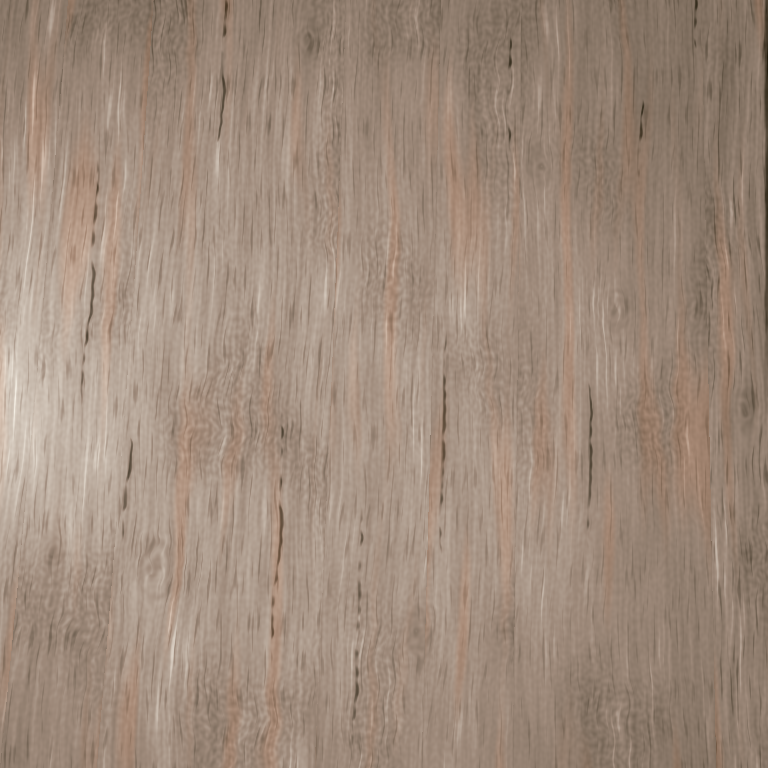
A WebGL 1 fragment shader for this texture:

```glsl
precision highp float;
uniform vec2 u_resolution;

// Palette
const vec3 DARK_WOOD = vec3(0.45, 0.39, 0.33);
const vec3 MID_WOOD = vec3(0.62, 0.54, 0.48);
const vec3 LIGHT_WOOD = vec3(0.80, 0.75, 0.70);
const vec3 PINK_TINT = vec3(0.035, -0.004, -0.022);

// Tuning, lengths in canvas units
const float BASE_TONE = 0.682;
const float GLOW_TONE = 0.16;
const float VIGNETTE_TONE = 0.17;
const float PLANKS = 5.6;
const vec2 FINE_GRAIN = vec2(200.0, 11.0);
const vec2 BROAD_GRAIN = vec2(85.0, 3.5);
const vec2 PORES = vec2(230.0, 20.0);
const vec2 GRIT = vec2(190.0, 130.0);
const float FINE_DEPTH = 0.075;
const float BROAD_DEPTH = 0.055;
const float PORE_DEPTH = 0.12;
const float CRACK_WIDTH = 0.0019;
const float CRACK_DEPTH = 0.27;
const int CRACKS = 10;
const int KNOTS = 7;

float hash(vec2 p) {
  vec3 q = fract(vec3(p.xyx) * 0.1031);
  q += dot(q, q.yzx + 33.33);
  return fract((q.x + q.y) * q.z);
}

float corner(vec2 cell, vec2 offset) {
  float angle = 6.2832 * hash(cell);
  return dot(vec2(cos(angle), sin(angle)), offset);
}

// Gradient noise, roughly -0.7 to 0.7
float noise(vec2 p) {
  vec2 i = floor(p), f = fract(p);
  vec2 u = f * f * f * (f * (f * 6.0 - 15.0) + 10.0);
  vec2 e = vec2(1.0, 0.0);
  float low = mix(corner(i, f), corner(i + e, f - e), u.x);
  float high = mix(corner(i + e.yx, f - e.yx), corner(i + 1.0, f - 1.0), u.x);
  return mix(low, high, u.y);
}

// Long wavering splits with tapered, broken ends
float cracks(vec2 p) {
  float dark = 0.0;
  for (int k = 0; k < CRACKS; k++) {
    float id = float(k);
    float x = (id + 0.2 + 0.6 * hash(vec2(id, 3.0))) / float(CRACKS);
    float y = hash(vec2(id, 17.0));
    float halfLength = mix(0.05, 0.22, hash(vec2(id, 29.0)));
    float along = (p.y - y) / halfLength;
    float taper = max(1.0 - along * along, 0.0);
    float waver = noise(vec2(p.y * 11.0, id * 7.3 + 0.5));
    float jag = noise(vec2(p.y * 55.0, id * 5.1 + 0.3));
    float dist = abs(p.x - x - 0.009 * waver - 0.003 * jag);
    float width = CRACK_WIDTH * (0.75 + jag) * taper + 0.0004;
    float strength = smoothstep(0.0, 0.4, taper) * smoothstep(-0.45, 0.25, waver + jag);
    float line = 1.0 - smoothstep(width * 0.3, width + 0.0012, dist);
    float smudge = 0.16 * exp(-dist * 170.0);
    dark = max(dark, strength * (line + smudge));
  }
  return dark;
}

// x: sideways push of the grain, y: darkening
vec2 knots(vec2 p) {
  vec2 total = vec2(0.0);
  for (int k = 0; k < KNOTS; k++) {
    float id = float(k);
    vec2 center = vec2((id + hash(vec2(id, 41.0))) / float(KNOTS), hash(vec2(id, 57.0)));
    float size = mix(0.012, 0.026, hash(vec2(id, 71.0)));
    vec2 d = (p - center) / (size * vec2(1.0, 1.7));
    d += 0.6 * vec2(noise(p * 45.0), noise(p * 45.0 + 19.0));
    float r = length(d);
    float rings = 0.5 + 0.5 * sin(r * 9.0);
    total.x -= 0.5 * size * d.x * exp(-0.5 * r * r);
    total.y += exp(-r * r) * (0.3 + 0.7 * rings);
  }
  return total;
}

vec3 woodColor(float tone) {
  float t = (tone - MID_WOOD.r) / (LIGHT_WOOD.r - MID_WOOD.r);
  return MID_WOOD + (LIGHT_WOOD - MID_WOOD) * max(t, 0.0) + (MID_WOOD - DARK_WOOD) * min(t, 0.0);
}

void main() {
  vec2 uv = gl_FragCoord.xy / u_resolution;
  vec2 p = vec2(uv.x - uv.y * (0.10 - 0.13 * uv.x), uv.y);

  // Uneven planks, each with its own grain
  float s = p.x * PLANKS + 0.3 * sin(p.x * 11.0);
  float plank = floor(s);
  float seed = hash(vec2(plank, 5.0));
  float seam = min(fract(s), 1.0 - fract(s)) / PLANKS;

  // Grain bent by slow drift, knots and rough patches
  vec2 knot = knots(p);
  float rough = smoothstep(0.02, 0.45, noise(p * vec2(8.0, 5.0) + seed * 31.0));
  vec2 g = p;
  g.x += 0.016 * noise(p * vec2(5.0, 3.5) + seed * 13.0) + knot.x;
  g.x += (0.0015 + 0.007 * rough) * noise(p * vec2(20.0, 24.0));
  g.y += seed * 9.0;
  float fine = noise(g * FINE_GRAIN);
  float broad = noise(g * BROAD_GRAIN);
  float pores = smoothstep(0.16, 0.55, noise(g * PORES + 47.0));
  float grit = noise(g * GRIT);
  float blotch = noise(g * vec2(16.0, 4.0) + 7.0);

  // Light from the left, falling off to the corners
  vec2 fromGlow = (uv - vec2(-0.02, 0.49)) / vec2(0.17, 0.24);
  float glow = exp(-dot(fromGlow, fromGlow));
  float vignette = smoothstep(0.2, 0.85, length(uv - vec2(0.38, 0.42)));

  float grainStrength = mix(0.7, 1.25, seed);
  float tone = BASE_TONE + GLOW_TONE * glow - VIGNETTE_TONE * vignette;
  tone += (seed - 0.5) * 0.025 + 0.05 * blotch;
  tone += grainStrength * (FINE_DEPTH * fine + BROAD_DEPTH * broad - PORE_DEPTH * pores);
  tone += (0.035 + 0.06 * rough) * grit - 0.045 * rough;
  tone += 0.09 * smoothstep(0.2, 0.55, fine) * smoothstep(-0.1, 0.4, blotch);
  tone -= 0.10 * knot.y + 0.025 * (1.0 - smoothstep(0.0, 0.003, seam));
  tone -= CRACK_DEPTH * cracks(p);

  // Dark broken gap along the right edge
  float gap = smoothstep(0.994, 0.998, uv.x + 0.002 * noise(vec2(uv.y * 30.0, 0.5)));
  tone -= 0.3 * gap * smoothstep(0.4, 0.7, uv.y);

  float pink = smoothstep(0.1, 0.5, noise(g * vec2(36.0, 3.0) + 83.0));
  gl_FragColor = vec4(clamp(woodColor(tone) + PINK_TINT * pink, 0.0, 1.0), 1.0);
}
```
